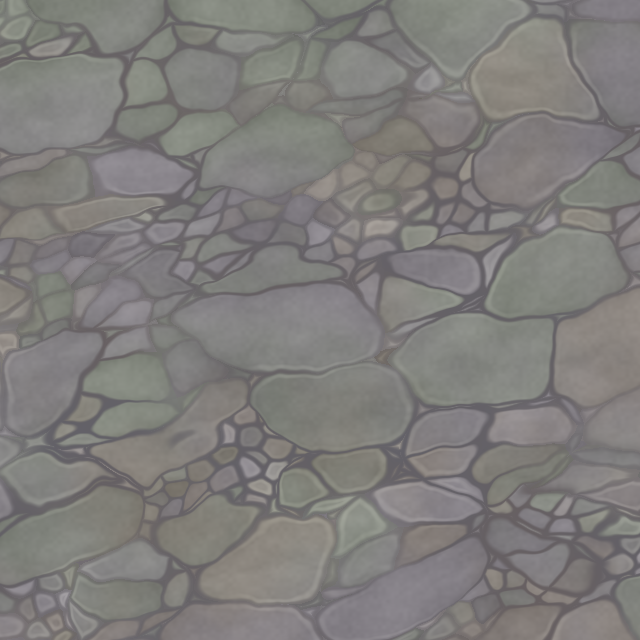
Give the GLSL for this texture, as a WebGL 1 fragment shader.

```glsl
precision highp float;
uniform vec2 u_resolution;

float hash(vec2 p) {
  vec3 q = fract(p.xyx * 0.1031);
  q += dot(q, q.yzx + 33.33);
  return fract((q.x + q.y) * q.z);
}

vec2 hash2(vec2 p) {
  return vec2(hash(p), hash(p + 47.3));
}

float noise(vec2 p) {
  vec2 i = floor(p), f = fract(p);
  f = f * f * (3.0 - 2.0 * f);
  float low = mix(hash(i), hash(i + vec2(1, 0)), f.x);
  float high = mix(hash(i + vec2(0, 1)), hash(i + vec2(1, 1)), f.x);
  return mix(low, high, f.y);
}

float fbm(vec2 p) {
  float sum = 0.0, amp = 0.516;
  for (int i = 0; i < 5; i++) {
    sum += amp * noise(p);
    p = mat2(1.6, 1.2, -1.2, 1.6) * p + 17.7;
    amp *= 0.5;
  }
  return sum;
}

float smoothMin(float a, float b, float k) {
  float h = max(k - abs(a - b), 0.0) / k;
  return min(a, b) - h * h * k * 0.25;
}

// Rounded Voronoi cells: x is the distance to the edge, yz the cell id
vec3 stones(vec2 p, float jitter) {
  vec2 base = floor(p), nearest = vec2(0.0), id = base;
  float best = 9.0;
  for (int y = -1; y <= 1; y++)
    for (int x = -1; x <= 1; x++) {
      vec2 cell = base + vec2(x, y);
      vec2 d = cell + 0.5 + jitter * (hash2(cell) - 0.5) - p;
      if (dot(d, d) < best) { best = dot(d, d); nearest = d; id = cell; }
    }
  float edge = 1.0;
  for (int y = -2; y <= 2; y++)
    for (int x = -2; x <= 2; x++) {
      vec2 cell = base + vec2(x, y);
      vec2 d = cell + 0.5 + jitter * (hash2(cell) - 0.5) - p;
      vec2 gap = d - nearest;
      if (dot(gap, gap) > 0.0001)
        edge = smoothMin(edge, dot(0.5 * (d + nearest), normalize(gap)), 0.16);
    }
  return vec3(edge, id);
}

// Stones measured in canvas units
vec3 scaledStones(vec2 p, vec2 scale, float jitter) {
  vec3 s = stones(p * scale, jitter);
  return vec3(s.x / sqrt(scale.x * scale.y), s.yz + scale * 7.0);
}

// Large slabs, some split, with pebbles filling the wider joints
vec4 paving(vec2 p) {
  vec3 slab = scaledStones(p, vec2(4.6, 7.4), 0.95);
  vec3 small = scaledStones(p, vec2(21.0, 29.0), 0.9);
  float joint = 0.045 * smoothstep(0.5, 0.72, noise(p * vec2(3.2, 5.5) + 8.3));
  if (slab.x < joint)
    return vec4(min(joint - slab.x, small.x), small.yz, 1.0);
  slab.x -= joint;
  if (hash(slab.yz + 3.1) < 0.33) {
    vec3 part = scaledStones(p, vec2(8.0, 15.0), 0.9);
    return vec4(min(slab.x, part.x), part.yz, 0.4);
  }
  return vec4(slab, 0.0);
}

vec3 stoneColor(vec2 p, vec2 id, float pebble) {
  vec3 green = vec3(0.505, 0.523, 0.485);
  vec3 mauve = vec3(0.530, 0.513, 0.538);
  vec3 tan_ = vec3(0.540, 0.507, 0.475);
  vec2 tint = hash2(id + 5.7);
  float hue = fbm(p * 3.0 + 2.0) * 0.65 + tint.x * 0.35;
  vec3 c = mix(green, mauve, smoothstep(0.32, 0.68, hue));
  c = mix(c, tan_, 0.75 * smoothstep(0.45, 0.75, fbm(p * 4.0 + 31.0) * 0.7 + tint.y * 0.3));
  c += (hash(id + 9.4) - 0.5) * mix(0.035, 0.10, pebble);
  return c + pebble * 0.012;
}

void main() {
  vec2 p = gl_FragCoord.xy / u_resolution;

  // Gentle tilt and hand-drawn wobble
  vec2 q = p - vec2(0.0, 0.16 * p.x) + 3.0;
  vec2 bend = vec2(fbm(p * 4.0), fbm(p * 4.0 + 20.0)) - 0.5;
  vec2 wobble = vec2(noise(p * 32.0), noise(p * 32.0 + 11.0)) - 0.5;
  q += bend * vec2(0.13, 0.09) + wobble * 0.008;

  vec4 stone = paving(q);
  float d = max(stone.x, 0.0);
  vec3 color = stoneColor(p, stone.yz, stone.w);

  // Painted mottling and grain
  color += (fbm(p * 5.0 + 60.0) - 0.5) * 0.09;
  color += (fbm(q * vec2(16.0, 30.0)) - 0.5) * 0.09;
  color += (noise(p * 150.0) - 0.5) * 0.022;

  // Soft shade and worn light rims
  float wear = noise(p * 9.0 + 4.0);
  color -= 0.03 * exp(-d * d / 0.00016);
  float rim = smoothstep(0.003, 0.007, d) * (1.0 - smoothstep(0.008, 0.014, d));
  color += rim * vec3(0.065, 0.066, 0.060) * smoothstep(0.35, 0.85, wear);

  // Dark joints of changing width and strength
  float width = mix(0.0025, 0.0065, noise(p * 13.0 + 70.0));
  float crack = 1.0 - smoothstep(width * 0.2, width * 1.35, d);
  crack *= mix(0.3, 0.95, smoothstep(0.2, 0.7, noise(p * 7.0 + 90.0)));
  vec3 crackColor = mix(vec3(0.41, 0.37, 0.365), vec3(0.375, 0.375, 0.41), fbm(p * 6.0));
  color = mix(color, crackColor, crack);

  gl_FragColor = vec4(color, 1.0);
}
```
